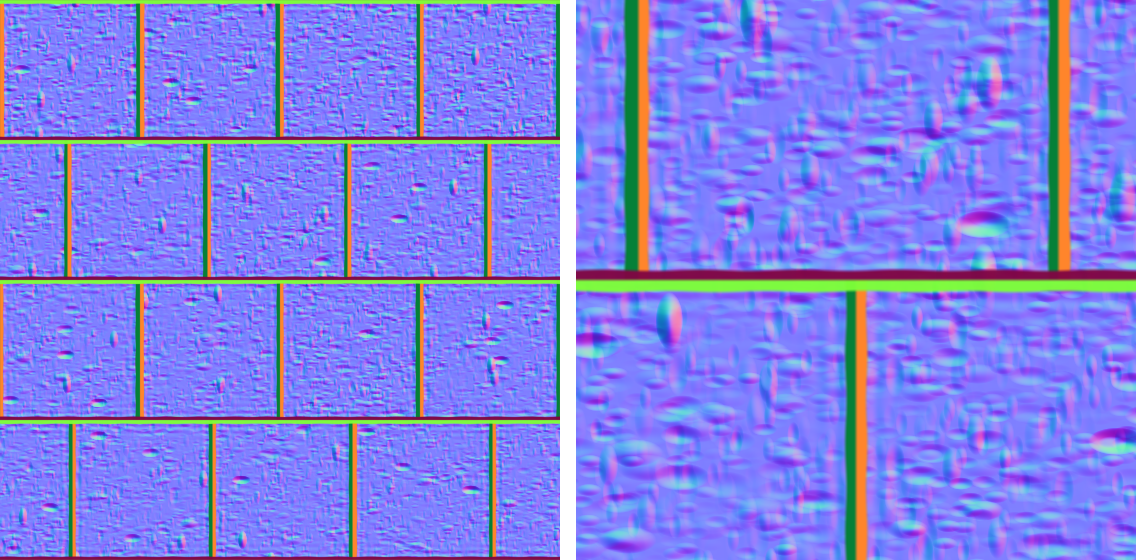
Left, the full canvas; right, a detail of the centre.
Reproduce this texture map procedurally as a WebGL 1 fragment shader.

```glsl
precision highp float;
uniform vec2 u_resolution;

#define TILES 4.0
#define JOINT_WIDTH 0.0068
#define JOINT_SOFTNESS 0.0014
#define ROW_DRIFT 0.018
#define GRAIN 0.21
#define COARSE_CELLS 76.0
#define FINE_CELLS 124.0
#define PIT_CELLS 56.0
#define PIT_DEPTH 0.6
#define RING_STRENGTH 0.42
#define RING_PERIOD 0.0115
#define TAU 6.2831853

const vec3 LEFT_WALL = vec3(0.02, 0.50, 0.22);
const vec3 RIGHT_WALL = vec3(1.00, 0.52, 0.17);
const vec3 UPPER_WALL = vec3(0.50, 0.02, 0.26);
const vec3 LOWER_WALL = vec3(0.49, 1.00, 0.22);

vec3 hash3(vec3 p) {
  p = fract(p * vec3(0.1031, 0.1030, 0.0973));
  p += dot(p, p.yxz + 33.33);
  return fract((p.xxy + p.yxx) * p.zyx);
}

// Slope of scattered axis-aligned dents and bumps, one per wrapped cell.
// A higher rarity leaves fewer strong ones.
vec2 cellSlope(vec2 uv, float cells, float rarity, float seed) {
  vec2 p = uv * cells;
  vec2 base = floor(p);
  vec2 slope = vec2(0.0);
  for (int j = -1; j <= 1; j++) {
    for (int i = -1; i <= 1; i++) {
      vec2 cell = base + vec2(float(i), float(j));
      vec3 rnd = hash3(vec3(mod(cell, cells), seed));
      vec2 offset = p - cell - rnd.xy;
      float level = rnd.z * 2.0 - 1.0;
      float height = sign(level) * pow(abs(level), rarity);
      bool lying = fract(rnd.z * 37.0) < 0.62;
      vec2 squeeze = lying ? vec2(1.05, 2.2) : vec2(2.2, 1.05);
      vec2 q = offset * squeeze;
      slope += 4.0 * height * max(0.0, 1.0 - dot(q, q)) * q * squeeze;
    }
  }
  return slope;
}

// Signed distance to the nearest joint, in canvas units.
float jointOffset(float t) {
  return (fract(t + 0.5) - 0.5) / TILES;
}

float jointMask(float offset, float width, float soft) {
  return 1.0 - smoothstep(width - soft, width + soft, abs(offset));
}

// Fading ripples that run beside a joint.
float ripple(float offset, float width) {
  float d = max(abs(offset) - width, 0.0);
  return sign(offset) * sin(d * TAU / RING_PERIOD) * exp(-d / 0.013);
}

void main() {
  vec2 uv = gl_FragCoord.xy / u_resolution;
  float soft = max(JOINT_SOFTNESS, 0.7 / u_resolution.y);

  // Running bond layout: even rows are shifted by about half a tile
  float row = floor(uv.y * TILES);
  float even = 1.0 - mod(row, 2.0);
  float t = uv.x * TILES - even * (0.5 + ROW_DRIFT * (1.0 - row));
  vec2 tile = vec2(mod(floor(t), TILES), row);
  vec3 tileRnd = hash3(vec3(tile, 5.0));
  float joint = mod(floor(t + 0.5), TILES);
  vec3 jointRnd = hash3(vec3(joint, row, 11.0));

  // Joint distances and uneven widths
  vec2 off = vec2(jointOffset(t), jointOffset(uv.y * TILES));
  float sideRnd = off.x < 0.0 ? jointRnd.x : jointRnd.y;
  float wobble = 0.0004 * sin(TAU * 19.0 * uv.y + jointRnd.z * TAU);
  float widthX = JOINT_WIDTH * (0.85 + 0.35 * sideRnd) + wobble;
  float widthY = JOINT_WIDTH * (off.y > 0.0 ? 0.85 : 1.0)
               + 0.0004 * sin(TAU * 17.0 * uv.x + row);

  // Worn surface: grain, rare pits and patches of rougher wear
  float patches = sin(TAU * (3.0 * uv.x + 5.0 * uv.y) + 1.0)
                * sin(TAU * (7.0 * uv.x - 4.0 * uv.y) + 2.0);
  float rough = 0.62 + 0.35 * tileRnd.x + 0.09 * row + 0.35 * patches;
  vec2 slope = cellSlope(uv, COARSE_CELLS, 2.0, 1.0)
             + 0.8 * cellSlope(uv, FINE_CELLS, 2.0, 2.0);
  slope *= GRAIN * rough;
  slope += PIT_DEPTH * cellSlope(uv, PIT_CELLS, 36.0, 3.0);

  // Broken ripples along the tile edges
  vec2 along = 0.5 + 0.5 * sin(TAU * 13.0 * uv.yx + tileRnd.yz * TAU)
                   * sin(TAU * 29.0 * uv.yx + tileRnd.zx * TAU);
  slope += RING_STRENGTH * (0.4 + along)
         * vec2(ripple(off.x, widthX), ripple(off.y, widthY));

  vec3 color = 0.5 + 0.5 * normalize(vec3(slope, 1.0));

  // Bevelled joints, horizontal ones on top
  vec2 side = smoothstep(-soft, soft, off);
  vec3 wallX = mix(LEFT_WALL, RIGHT_WALL, side.x);
  vec3 wallY = mix(LOWER_WALL, UPPER_WALL, side.y);
  color = mix(color, wallX, jointMask(off.x, widthX, soft));
  color = mix(color, wallY, 0.96 * jointMask(off.y, widthY, soft));

  gl_FragColor = vec4(color, 1.0);
}
```
